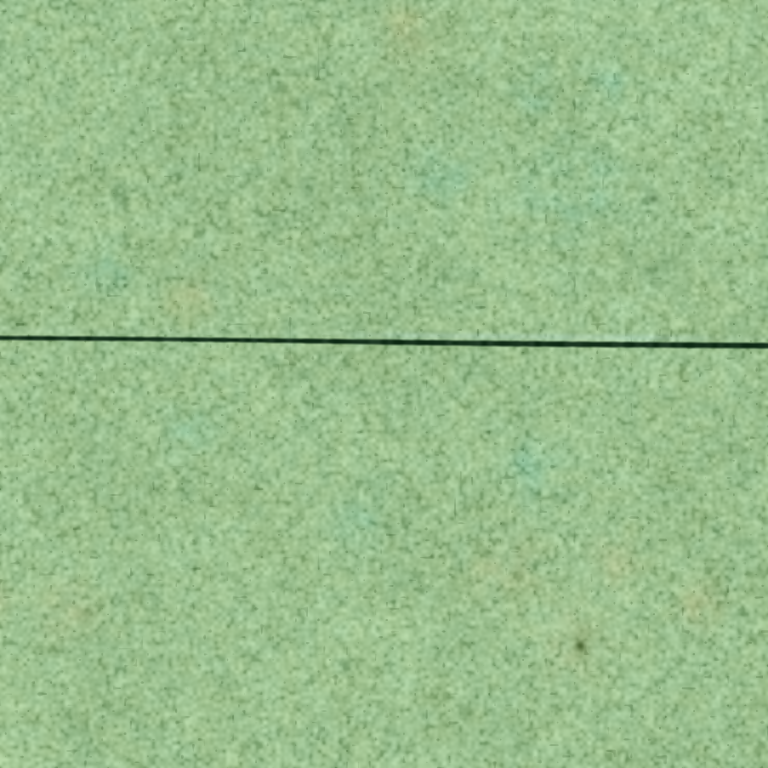
Write a Shadertoy shader that draws this texture.

```glsl
// Draws a speckled pale green panel crossed by a thin, slightly sloping dark seam.

const vec3 BASE_GREEN = vec3(0.606, 0.750, 0.556);
const vec3 SEAM_DARK = vec3(0.06, 0.17, 0.09);
const vec3 TAN_SHIFT = vec3(0.032, -0.008, -0.014);
const vec3 TEAL_SHIFT = vec3(-0.026, 0.004, 0.026);

float hash(vec2 cell) {
    vec3 p = fract(vec3(cell.xyx) * 0.1031);
    p += dot(p, p.yzx + 33.33);
    return fract((p.x + p.y) * p.z);
}

float valueNoise(vec2 p) {
    vec2 cell = floor(p);
    vec2 f = fract(p);
    f = f * f * (3.0 - 2.0 * f);
    float low = mix(hash(cell), hash(cell + vec2(1.0, 0.0)), f.x);
    float high = mix(hash(cell + vec2(0.0, 1.0)), hash(cell + vec2(1.0)), f.x);
    return mix(low, high, f.y);
}

// Noise centred on zero
float signedNoise(vec2 p) {
    return valueNoise(p) - 0.5;
}

float softSpot(vec2 uv, vec2 center, float radius) {
    vec2 d = (uv - center) / radius;
    return exp(-dot(d, d));
}

// Fine paint grain, with a longer dark tail than light tail
float grain(vec2 uv) {
    mat2 turn = mat2(0.8, 0.6, -0.6, 0.8);
    float fine = 0.110 * signedNoise(uv * 185.0)
               + 0.095 * signedNoise(turn * uv * 150.0 + 41.0)
               + 0.030 * signedNoise(uv * 60.0 + 17.0);
    float darkTail = max(-fine - 0.035, 0.0);
    return fine - 0.9 * darkTail;
}

// Slow drift of brightness over the panel
float drift(vec2 uv) {
    return 0.026 * signedNoise(uv * 7.0 + 5.0)
         + 0.026 * signedNoise(uv * 17.0 + 29.0);
}

// Irregular dark flecks where a noise field peaks
float flecks(vec2 uv) {
    float field = valueNoise(uv * 135.0 + 211.0);
    return smoothstep(0.86, 1.0, field);
}

float seamHeight(float x) {
    return 0.5600 - 0.0105 * x + 0.0005 * sin(x * 7.0);
}

// Broad discoloured patches; each entry is center and radius
vec3 stains(vec2 uv) {
    vec3 tanSpots[8] = vec3[8](
        vec3(0.53, 0.955, 0.035), vec3(0.25, 0.605, 0.030),
        vec3(0.66, 0.260, 0.045), vec3(0.80, 0.270, 0.035),
        vec3(0.75, 0.165, 0.045), vec3(0.09, 0.205, 0.035),
        vec3(0.91, 0.210, 0.030), vec3(0.00, 0.215, 0.020));
    vec3 tealSpots[8] = vec3[8](
        vec3(0.58, 0.770, 0.035), vec3(0.75, 0.750, 0.060),
        vec3(0.25, 0.435, 0.032), vec3(0.69, 0.390, 0.040),
        vec3(0.14, 0.650, 0.030), vec3(0.69, 0.885, 0.030),
        vec3(0.80, 0.890, 0.030), vec3(0.47, 0.330, 0.035));
    vec3 shift = vec3(0.0);
    for (int i = 0; i < 8; i++) {
        shift += TAN_SHIFT * softSpot(uv, tanSpots[i].xy, tanSpots[i].z);
        shift += TEAL_SHIFT * softSpot(uv, tealSpots[i].xy, tealSpots[i].z);
    }
    return shift * (0.3 + 1.4 * valueNoise(uv * 50.0));
}

void mainImage(out vec4 fragColor, in vec2 fragCoord) {
    vec2 uv = fragCoord / iResolution.xy;
    float pixel = 1.0 / iResolution.y;

    // Painted surface
    vec3 color = BASE_GREEN + stains(uv) + drift(uv);
    color += grain(uv) * vec3(1.0, 0.94, 1.0);
    color += vec3(0.018, 0.0, -0.018) * signedNoise(uv * 45.0 + 83.0);
    color -= 0.11 * flecks(uv);

    // Two larger blemishes
    color -= 0.32 * softSpot(uv, vec2(0.756, 0.159), 0.007);
    color -= 0.20 * softSpot(uv, vec2(0.851, 0.741), 0.006);

    // Cool highlight along the upper lip of the seam
    float offset = uv.y - seamHeight(uv.x);
    float lip = exp(-pow((offset - 0.009) / 0.005, 2.0));
    float lipReach = 0.25 + 0.75 * smoothstep(0.40, 0.58, uv.x)
                   * (1.0 - smoothstep(0.84, 0.96, uv.x));
    color += vec3(0.025, 0.025, 0.075) * lip * lipReach;

    // Dark seam: a solid core that fades out on both sides
    float halfWidth = 0.0027 + 0.0008 * smoothstep(0.25, 0.70, uv.x);
    halfWidth += 0.0005 * signedNoise(vec2(uv.x * 110.0, 3.0));
    float softness = max(0.0022, pixel);
    float seam = 1.0 - smoothstep(halfWidth - softness, halfWidth + softness, abs(offset));
    vec3 seamColor = SEAM_DARK + 0.09 * signedNoise(vec2(uv.x * 130.0, 9.0));
    color = mix(color, seamColor, 0.97 * seam);

    fragColor = vec4(clamp(color, 0.0, 1.0), 1.0);
}
```
